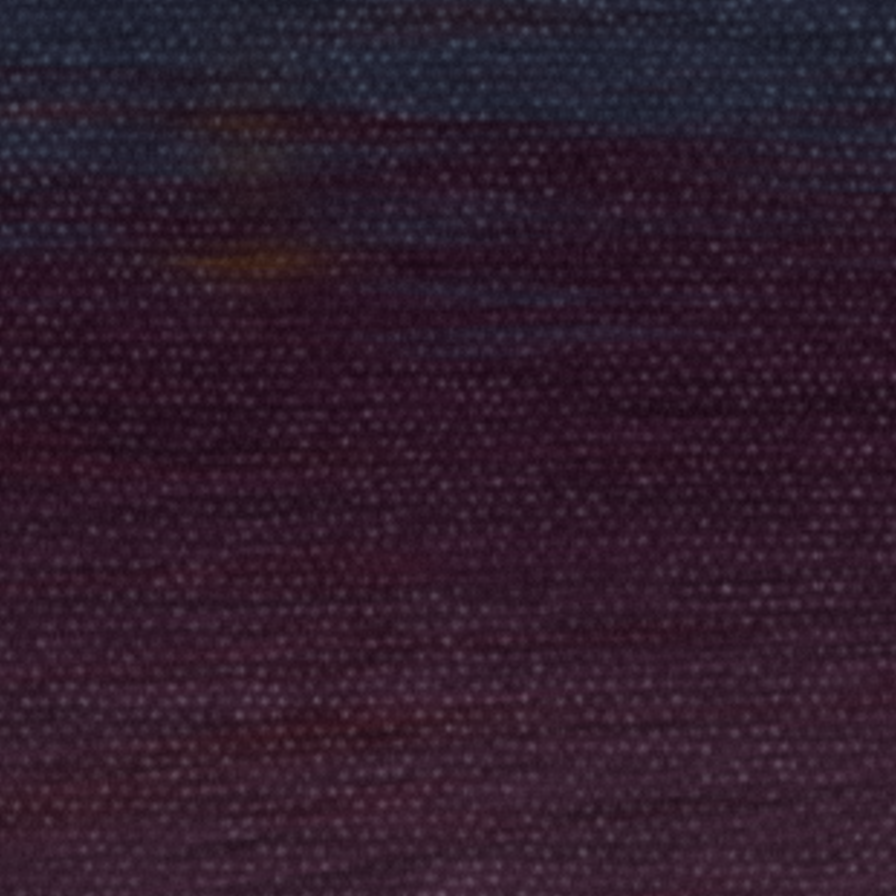
A WebGL 2 fragment shader for this texture:

```glsl
#version 300 es
precision highp float;
// Dim woven canvas with raised thread dots under streaks of plum, navy and rust paint.
uniform vec2 u_resolution;
out vec4 fragColor;

float hash(vec2 p) {
    p = fract(p * vec2(0.1031, 0.1137));
    p += dot(p, p.yx + 33.33);
    return fract((p.x + p.y) * p.x * 47.0);
}

float noise(vec2 p) {
    vec2 i = floor(p), f = fract(p);
    f = f * f * (3.0 - 2.0 * f);
    return mix(mix(hash(i), hash(i + vec2(1, 0)), f.x),
               mix(hash(i + vec2(0, 1)), hash(i + vec2(1, 1)), f.x), f.y);
}

float fbm(vec2 p) {
    float sum = 0.0, gain = 0.53;
    for (int i = 0; i < 4; i++) {
        sum += gain * noise(p);
        p = p * 2.03 + 17.3;
        gain *= 0.5;
    }
    return sum;
}

// Soft elongated dab of paint
float dab(vec2 p, vec2 center, vec2 size) {
    vec2 d = (p - center) / size;
    return exp(-dot(d, d));
}

// Staggered thread crossings, each with its own offset, size and strength
float weaveDots(vec2 p) {
    vec2 q = p * vec2(47.0, 59.0);
    q += 0.9 * vec2(noise(p * 7.0 + 3.0), noise(p * vec2(4.0, 7.0) + 40.0));
    float row = floor(q.y), sum = 0.0;
    for (int j = -1; j <= 1; j++) {
        float r = row + float(j);
        float x = q.x + 0.5 * mod(r, 2.0) + 0.25 * hash(vec2(r, 71.0));
        for (int i = -1; i <= 1; i++) {
            vec2 id = vec2(floor(x) + float(i), r);
            vec2 jitter = vec2(hash(id + 5.0), hash(id + 29.0)) - 0.5;
            vec2 d = vec2(x, q.y) - id - 0.5 - 0.26 * jitter;
            float strength = 0.4 + 0.85 * hash(id + 83.0);
            sum += strength * exp(-dot(d * d, vec2(12.0, 9.5)));
        }
    }
    return sum;
}

void main() {
    vec2 p = gl_FragCoord.xy / u_resolution;

    // Brush direction tilts gently upward near the bottom
    vec2 s = vec2(p.x, p.y - 0.13 * p.x * (1.0 - smoothstep(0.1, 0.55, p.y)));
    float broad = fbm(s * vec2(1.8, 11.0) + 8.0);
    float fine = fbm(s * vec2(4.0, 48.0) + 31.0);

    // Plum ground, darkest above the middle
    vec3 color = mix(vec3(0.218, 0.126, 0.188), vec3(0.158, 0.066, 0.130),
                     smoothstep(0.02, 0.62, p.y + 0.15 * (broad - 0.5)));

    // Navy layer at the top
    float navy = smoothstep(0.66, 0.95, p.y + 0.28 * (broad - 0.5) + 0.30 * (fine - 0.5));
    color = mix(color, vec3(0.124, 0.130, 0.190), navy);

    // Wine and rust streaks
    float wine = smoothstep(0.56, 0.80, fbm(s * vec2(2.6, 21.0) + 57.0));
    color = mix(color, vec3(0.205, 0.065, 0.115), 0.36 * wine);
    float rust = dab(s, vec2(0.36, 0.135), vec2(0.24, 0.025))
               + 0.7 * dab(s, vec2(0.05, 0.09), vec2(0.20, 0.03))
               + 0.7 * dab(p, vec2(0.52, 0.98), vec2(0.14, 0.018))
               + 0.7 * dab(p, vec2(0.07, 0.875), vec2(0.12, 0.015))
               + 0.5 * dab(p, vec2(0.36, 0.49), vec2(0.09, 0.02));
    color = mix(color, vec3(0.205, 0.065, 0.090), clamp(rust * (0.2 + 0.7 * fine), 0.0, 1.0));

    // Ochre touches
    float ochre = dab(p, vec2(0.28, 0.71), vec2(0.10, 0.021))
                + 0.7 * dab(p, vec2(0.26, 0.865), vec2(0.06, 0.012))
                + 0.3 * dab(p, vec2(0.28, 0.80), vec2(0.06, 0.14));
    color = mix(color, vec3(0.25, 0.135, 0.075), clamp(ochre * (1.7 * fine - 0.2), 0.0, 0.75));

    // Horizontal brush shading and thin thread grooves
    float groove = noise(s * vec2(14.0, 125.0) + 63.0);
    color *= 1.0 + 0.34 * (fine - 0.5) + 0.12 * (broad - 0.5) + 0.22 * (groove - 0.5);

    // Light catching the raised threads, fading in patches and broken by fibres
    float patches = 0.25 + 1.15 * fbm(p * vec2(6.0, 14.0) + 90.0);
    float fibres = 0.65 + 0.7 * noise(p * vec2(210.0, 95.0) + 7.0);
    float dots = weaveDots(p) * patches * fibres;
    vec3 glint = mix(vec3(0.110, 0.118, 0.118), vec3(0.098, 0.120, 0.125), navy);
    color += (dots - 0.07) * glint;

    // Fibre grain
    color += 0.036 * (noise(p * vec2(230.0, 150.0)) - 0.5);
    color += 0.030 * (noise(p * 310.0 + 11.0) - 0.5);

    fragColor = vec4(color, 1.0);
}
```
